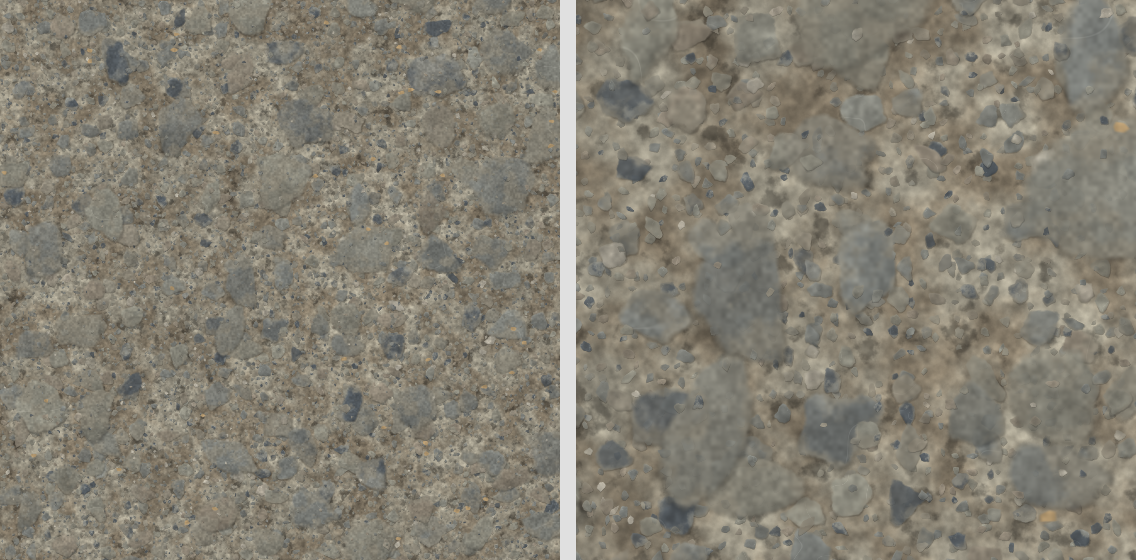
Left: the whole. Right: its middle third, enlarged.
Reproduce this texture procedurally as a Shadertoy shader.

```glsl
vec4 hash4(vec2 p) {
    vec4 q = fract(p.xyxy * vec4(0.1031, 0.1030, 0.0973, 0.1099));
    q += dot(q, q.wzxy + 33.33);
    return fract((q.xxyz + q.yzzw) * q.zywx);
}

float noise(vec2 p) {
    vec2 cell = floor(p), f = fract(p);
    f = f * f * (3.0 - 2.0 * f);
    return mix(mix(hash4(cell).x, hash4(cell + vec2(1, 0)).x, f.x),
               mix(hash4(cell + vec2(0, 1)).x, hash4(cell + vec2(1, 1)).x, f.x), f.y);
}

float fbm(vec2 p) {
    float sum = 0.0, weight = 0.5;
    for (int i = 0; i < 5; i++) {
        sum += weight * noise(p);
        p = mat2(1.6, 1.2, -1.2, 1.6) * p + 17.3;
        weight *= 0.5;
    }
    return sum;
}

// Distance to a rounded, irregular polygon of about the given radius
float stoneDistance(vec2 p, float radius, vec2 id) {
    float sum = 0.0;
    for (int k = 0; k < 6; k++) {
        vec4 side = hash4(id + float(k) * 7.13);
        float angle = (float(k) + 0.8 * side.x) * 1.0472;
        float reach = dot(p, vec2(cos(angle), sin(angle))) / (radius * (0.65 + 0.5 * side.y));
        sum += pow(max(reach, 0.0), 9.0);
    }
    return (pow(sum + 1e-9, 1.0 / 9.0) - 1.0) * radius;
}

vec3 stoneColor(float pick, float patches) {
    vec3 slate = mix(vec3(0.32, 0.345, 0.365), vec3(0.47, 0.475, 0.455), smoothstep(0.42, 0.62, patches));
    vec3 color = mix(slate, vec3(0.45, 0.46, 0.445), smoothstep(0.14, 0.2, pick));
    color = mix(color, vec3(0.515, 0.51, 0.465), smoothstep(0.35, 0.6, pick));
    color = mix(color, vec3(0.53, 0.495, 0.44), smoothstep(0.72, 0.82, pick));
    return mix(color, vec3(0.65, 0.63, 0.58), smoothstep(0.9, 0.97, pick));
}

// Scatters one size class of stones over the ground
void addStones(inout vec3 color, vec2 uv, float cells, float density, float size, float paleness, float seed) {
    vec2 p = uv * cells + seed;
    float rough = fbm(p * 4.0) - 0.48;
    float patches = fbm(p * 2.3 + 40.0);
    float dust = fbm(uv * 45.0 + seed);
    float edge = max(0.035, 0.8 * cells / iResolution.y);
    for (int y = -1; y <= 1; y++)
    for (int x = -1; x <= 1; x++) {
        vec2 id = floor(p) + vec2(x, y);
        vec4 place = hash4(id + seed), look = hash4(id + seed + 91.7);
        if (place.w > density) continue;

        vec2 offset = p - id - 0.2 - 0.6 * place.xy;
        float turn = 6.2832 * place.z;
        vec2 q = mat2(cos(turn), sin(turn), -sin(turn), cos(turn)) * offset;
        q.y *= 1.0 + 0.9 * look.x * look.x;
        float radius = size * mix(0.55, 1.0, look.y);
        float d = stoneDistance(q, radius, id + seed) + 0.55 * radius * rough;

        // Shadow below, lit rim above, dust creeping over the edge
        float facing = dot(normalize(offset + 1e-4), vec2(-0.35, 0.94));
        float shadow = smoothstep(0.2 * radius, 0.0, d) * smoothstep(0.3, -0.8, facing);
        color *= 1.0 - 0.22 * shadow;
        float rim = smoothstep(-0.4 * radius, 0.0, d);
        vec3 stone = stoneColor(look.z * paleness, patches);
        stone *= 1.0 + 0.1 * rim * facing + 0.45 * (patches - 0.48) + 0.06 * (look.w - 0.5);
        float vein = smoothstep(0.022, 0.0, abs(noise(p * 2.7 + look.xy * 30.0) - 0.5));
        stone += 0.045 * vein * step(0.6, look.w);
        stone = mix(stone, vec3(0.53, 0.51, 0.455), 0.7 * smoothstep(0.45, 0.68, dust + 0.13 * rim));
        color = mix(color, stone, smoothstep(edge, -edge, d) * mix(0.75, 1.0, look.w));
    }
}

void mainImage(out vec4 fragColor, in vec2 fragCoord) {
    vec2 uv = fragCoord / iResolution.y;

    // Sandy ground with broad tints and dark pits
    vec3 color = mix(vec3(0.475, 0.435, 0.37), vec3(0.59, 0.57, 0.51), smoothstep(0.25, 0.7, fbm(uv * 34.0)));
    color *= 0.9 + 0.22 * fbm(uv * 9.0 + 5.0);
    color *= 1.0 + 0.55 * (fbm(uv * 120.0) - 0.48);
    color *= 1.0 - 0.3 * smoothstep(0.58, 0.76, fbm(uv * 75.0 + 8.0));

    // Grit and stones, from fine to coarse
    addStones(color, uv, 110.0, 0.5, 0.40, 1.0, 11.0);
    addStones(color, uv, 56.0, 0.45, 0.40, 1.0, 23.0);
    addStones(color, uv, 29.0, 0.45, 0.44, 0.97, 37.0);
    addStones(color, uv, 15.0, 0.48, 0.43, 0.92, 53.0);
    addStones(color, uv, 8.5, 0.48, 0.46, 0.86, 71.0);

    // Loose pebbles and crumbs on top
    addStones(color, uv, 46.0, 0.1, 0.36, 1.0, 97.0);
    addStones(color, uv, 95.0, 0.14, 0.36, 1.0, 131.0);

    // Sparse ochre chips
    vec2 chip = uv * 40.0;
    vec4 spot = hash4(floor(chip) + 211.0);
    vec2 c = fract(chip) - 0.3 - 0.4 * spot.xy;
    float chipDistance = stoneDistance(c * vec2(1.0, 1.4), 0.2, floor(chip));
    color = mix(color, vec3(0.67, 0.57, 0.42), step(spot.w, 0.03) * smoothstep(0.06, -0.06, chipDistance));

    // Fine surface grain
    color *= 1.0 + 0.16 * (noise(uv * 330.0) - 0.5) + 0.13 * (noise(uv * 190.0 + 9.0) - 0.5);
    fragColor = vec4(color * 1.02, 1.0);
}
```
